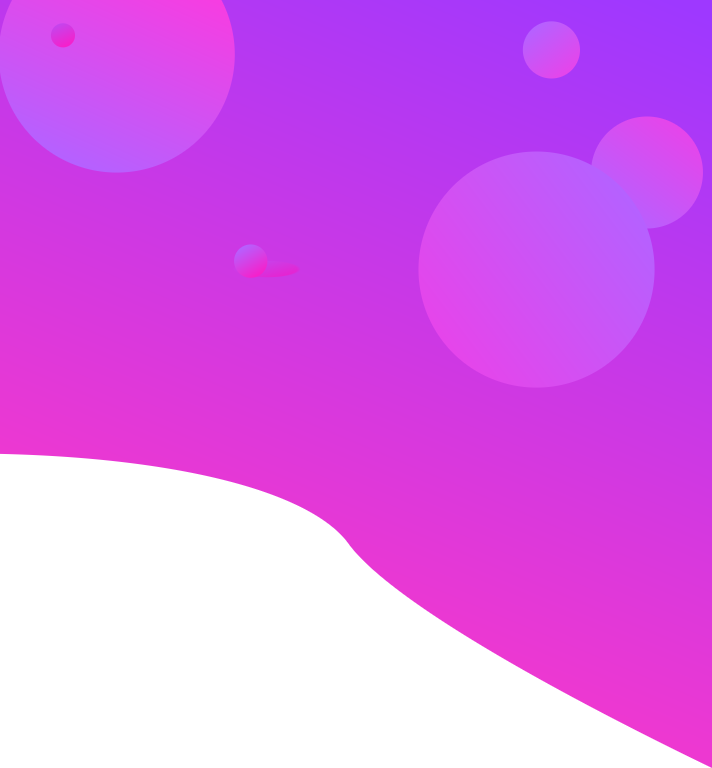
This background is drawn by a WebGL 1 fragment shader. Its source:

```glsl
precision highp float;
// Purple-to-pink gradient sky with glassy gradient discs above a white wave.
uniform vec2 u_resolution;

const vec3 VIOLET = vec3(0.62, 0.22, 1.00);
const vec3 MAGENTA = vec3(0.93, 0.22, 0.82);
const vec3 LAVENDER = vec3(0.71, 0.38, 1.00);
const vec3 PINK = vec3(0.90, 0.27, 0.92);
const vec3 HOT_PINK = vec3(0.97, 0.12, 0.79);
const vec3 ORCHID = vec3(0.77, 0.27, 0.93);

// Antialiased coverage of a signed distance, one pixel wide
float coverage(float dist) {
  return clamp(0.5 - dist * u_resolution.y, 0.0, 1.0);
}

// Ellipse filled with a linear gradient running along dir
vec3 disc(vec3 base, vec2 p, vec2 center, vec2 radii, vec2 dir, vec3 from, vec3 to) {
  vec2 q = (p - center) / radii;
  float dist = (length(q) - 1.0) * min(radii.x, radii.y);
  float ramp = clamp(0.5 + 0.5 * dot(q, normalize(dir)), 0.0, 1.0);
  return mix(base, mix(from, to, ramp), coverage(dist));
}

vec2 bezier(vec2 a, vec2 b, vec2 c, vec2 d, float t) {
  float s = 1.0 - t;
  return s * s * s * a + 3.0 * s * s * t * b + 3.0 * s * t * t * c + t * t * t * d;
}

// Signed distance to a curve that advances in x; negative below it
float curveDistance(vec2 p, vec2 a, vec2 b, vec2 c, vec2 d) {
  float lo = 0.0;
  float hi = 1.0;
  for (int i = 0; i < 18; i++) {
    float mid = 0.5 * (lo + hi);
    if (bezier(a, b, c, d, mid).x < p.x) lo = mid;
    else hi = mid;
  }
  float t = clamp(0.5 * (lo + hi), 0.01, 0.99);
  vec2 tangent = bezier(a, b, c, d, t + 0.01) - bezier(a, b, c, d, t - 0.01);
  float height = bezier(a, b, c, d, 0.5 * (lo + hi)).y;
  return (p.y - height) * tangent.x / length(tangent);
}

// Two curves meeting at a joint
float waveDistance(vec2 p) {
  vec2 joint = vec2(0.4531, 0.293);
  if (p.x < joint.x) {
    return curveDistance(p, vec2(0.0, 0.409), vec2(0.2344, 0.4036),
                         vec2(0.4036, 0.3594), joint);
  }
  return curveDistance(p, joint, vec2(0.5013, 0.2253),
                       vec2(0.6901, 0.1146), vec2(0.9271, 0.0));
}

void main() {
  vec2 p = gl_FragCoord.xy / u_resolution.y;

  // Slanted sky
  float fall = clamp((1.365 - p.y - 0.42 * p.x) / 0.9635, 0.0, 1.0);
  vec3 color = mix(VIOLET, MAGENTA, fall);

  // Large corner disc and its small companion
  color = disc(color, p, vec2(0.152, 0.929), vec2(0.1537), vec2(0.4, 0.9),
               LAVENDER, vec3(1.0, 0.22, 0.87));
  color = disc(color, p, vec2(0.082, 0.954), vec2(0.0157), vec2(0.4, -0.9), ORCHID, HOT_PINK);

  // Discs on the right
  color = disc(color, p, vec2(0.718, 0.935), vec2(0.0372), vec2(0.6, -0.8), LAVENDER, PINK);
  color = disc(color, p, vec2(0.8424, 0.7754), vec2(0.0729), vec2(0.6, 0.8), LAVENDER, PINK);
  color = disc(color, p, vec2(0.6986, 0.649), vec2(0.1537), vec2(-0.8, -0.6), LAVENDER, PINK);

  // Small bead on a flat ellipse
  color = disc(color, p, vec2(0.3475, 0.6497), vec2(0.0415, 0.0107), vec2(0.7, -0.7),
               ORCHID, vec3(0.90, 0.14, 0.82));
  color = disc(color, p, vec2(0.3265, 0.66), vec2(0.0217), vec2(0.5, -0.85), LAVENDER, HOT_PINK);

  // White wave
  color = mix(color, vec3(1.0), coverage(waveDistance(p)));
  gl_FragColor = vec4(color, 1.0);
}
```
